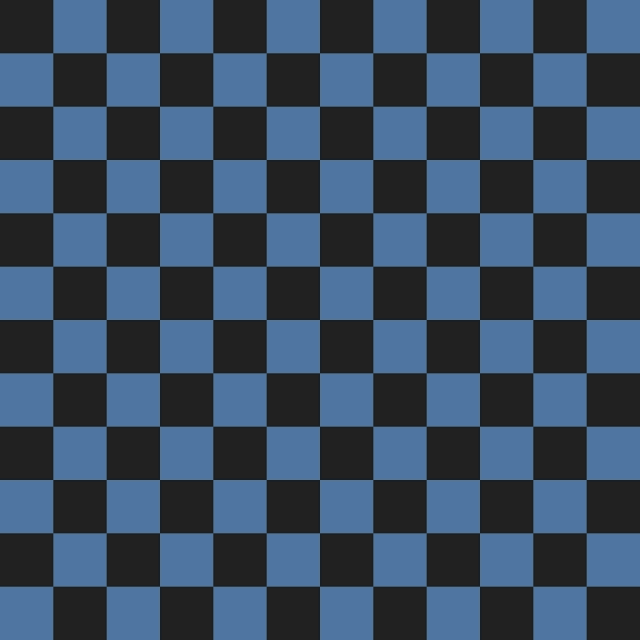
Give the GLSL for this pattern, as a Shadertoy shader.

```glsl
// Checkerboard of blue and charcoal squares, 12 across and 12 down.
// Each axis gives a box-filtered square wave; their product is the checker.
// A hairline rim along the inner grid lines shifts both colours slightly.

const float CELLS = 12.0;        // squares per side
const float RIM_WIDTH = 0.0026;  // rim on each side of a line, canvas units

const vec3 BLUE = vec3(0.31, 0.46, 0.63);
const vec3 CHARCOAL = vec3(0.13, 0.13, 0.13);
const vec3 BLUE_RIM = vec3(0.34, 0.46, 0.58);
const vec3 CHARCOAL_RIM = vec3(0.09, 0.12, 0.15);

// Distance per axis to the nearest grid line inside the canvas
vec2 gridDistance(vec2 p) {
    vec2 line = clamp(floor(p + 0.5), 1.0, CELLS - 1.0);
    return abs(p - line);
}

// Blue coverage of a pixel, from 0 to 1; the lower left square is blue
float checker(vec2 p, vec2 dist, vec2 pixel) {
    vec2 side = 1.0 - 2.0 * mod(floor(p), 2.0);
    vec2 wave = side * min(2.0 * dist / pixel, 1.0);
    return 0.5 + 0.5 * wave.x * wave.y;
}

// Coverage of a pixel by the rim beside the grid lines
float rimMask(vec2 dist, vec2 pixel) {
    vec2 cover = clamp((RIM_WIDTH * CELLS - dist) / pixel + 0.5, 0.0, 1.0);
    return max(cover.x, cover.y);
}

void mainImage(out vec4 fragColor, in vec2 fragCoord) {
    vec2 p = fragCoord / iResolution.xy * CELLS;
    vec2 pixel = CELLS / iResolution.xy;
    vec2 dist = gridDistance(p);

    float blueAmount = checker(p, dist, pixel);
    vec3 fill = mix(CHARCOAL, BLUE, blueAmount);
    vec3 rim = mix(CHARCOAL_RIM, BLUE_RIM, blueAmount);

    fragColor = vec4(mix(fill, rim, rimMask(dist, pixel)), 1.0);
}
```
